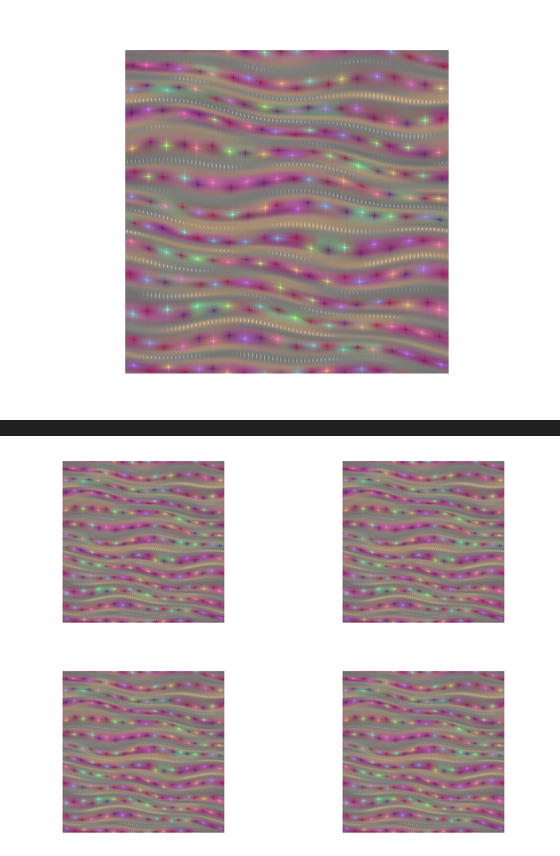
Top: one tile. Bottom: repeated 2 by 2.
Write a WebGL 1 fragment shader that draws this pattern.

```glsl
precision highp float;

uniform vec2 u_resolution;

const float TAU = 6.2831853;
const float PANEL_SIDE = 0.770;                   // in canvas heights
const vec2 PANEL_CENTRE = vec2(0.0165, -0.0043);  // from the canvas centre
const vec2 BEADS = vec2(20.0, 12.0);              // beads along, strands down
const float DROP = 1.0;                           // strands dropped per crossing
const float TICKS = 80.0;
const float STREAKS = 5.0;                        // fine streaks per strand
const vec2 JITTER = vec2(0.40, 0.26);
const vec2 HALO = vec2(0.026, 0.011);
const float STAR_SIZE = 0.0085;
const vec2 TICK_SIZE = vec2(0.0022, 0.0050);

const vec3 PAPER = vec3(1.0);
const vec3 GREY = vec3(0.50, 0.50, 0.49);
const vec3 ROSE = vec3(0.59, 0.42, 0.45);
const vec3 TAN = vec3(0.60, 0.51, 0.40);
const vec3 PLUM = vec3(0.60, 0.31, 0.51);
const vec3 GREEN = vec3(0.48, 0.60, 0.49);
const vec3 CRIMSON = vec3(0.66, 0.04, 0.20);
const vec3 VIOLET = vec3(0.34, 0.06, 0.48);

float hash(vec2 p) {
  return fract(sin(dot(p, vec2(127.1, 311.7))) * 43758.5453);
}

// Wraps a cell of the sloping grid: each crossing moves it by whole rows.
vec2 wrapCell(vec2 cell, vec2 count, float shear) {
  float turn = floor(cell.x / count.x);
  return mod(vec2(cell.x, cell.y - shear * turn), count);
}

float noise(vec2 p, vec2 count, float shear) {
  vec2 i = floor(p);
  vec2 f = smoothstep(0.0, 1.0, p - i);
  float a = hash(wrapCell(i, count, shear));
  float b = hash(wrapCell(i + vec2(1.0, 0.0), count, shear));
  float c = hash(wrapCell(i + vec2(0.0, 1.0), count, shear));
  float d = hash(wrapCell(i + vec2(1.0, 1.0), count, shear));
  return mix(mix(a, b, f.x), mix(c, d, f.x), f.y);
}

// Strand coordinate: whole numbers fall midway between strands.
float strandAt(vec2 p) {
  float wave = 0.22 * sin(TAU * (p.x + 2.0 * p.y))
             + 0.14 * sin(TAU * (2.0 * p.x - p.y) + 1.3);
  return p.y * BEADS.y + p.x * DROP + wave;
}

// Soft streaked bands of colour under the beads.
vec3 background(vec2 p, float v) {
  float across = abs(fract(v) - 0.5);
  float band = 1.0 - smoothstep(0.06, 0.44, across);
  float hue = noise(vec2(p.x * 8.0, floor(v)), vec2(8.0, BEADS.y), DROP);
  vec2 streakCount = vec2(4.0, BEADS.y * STREAKS);
  float streak = noise(vec2(p.x * 4.0, v * STREAKS), streakCount, DROP * STREAKS);

  vec3 strand = mix(PLUM, ROSE, smoothstep(0.20, 0.50, hue));
  strand = mix(strand, GREEN, smoothstep(0.62, 0.85, hue));
  vec3 gap = mix(GREY, TAN, smoothstep(0.45, 0.85, streak));
  float rim = exp(-pow((across - 0.27) / 0.09, 2.0));
  vec3 colour = mix(gap, strand, band);
  colour = mix(colour, TAN, 0.45 * rim * streak);
  return colour + 0.12 * (streak - 0.5);
}

// Faint rows of upright ticks in the gaps.
float ticks(vec2 p, float v) {
  vec2 d = vec2((fract(p.x * TICKS) - 0.5) / TICKS,
                (fract(v + 0.5) - 0.5) / BEADS.y);
  float wear = noise(vec2(p.x * 10.0, v), vec2(10.0, BEADS.y), DROP);
  d /= TICK_SIZE;
  return exp(-dot(d, d)) * smoothstep(0.2, 0.8, wear);
}

// Alternating bright and dark four-pointed beads with wide halos.
vec3 addBeads(vec3 colour, vec2 p, float v) {
  vec2 place = vec2(p.x * BEADS.x, v);
  for (int k = -2; k <= 2; k++) {
    vec2 cell = floor(place) + vec2(float(k), 0.0);
    vec2 id = wrapCell(cell, BEADS, DROP);
    vec2 shift = vec2(hash(id + 3.7), hash(id + 9.2)) - 0.5;
    vec2 d = (place - cell - 0.5 - shift * JITTER) / BEADS;
    float pick = hash(id + 17.4);

    vec3 bright = 0.70 + 0.32 * cos(TAU * (pick + vec3(0.0, 0.33, 0.67)));
    vec3 dark = mix(CRIMSON, VIOLET, pick);
    float isDark = mod(id.x + id.y, 2.0);
    vec3 bead = mix(bright, dark, isDark);

    vec2 h = d / HALO;
    float halo = exp(-dot(h, h));
    vec2 root = sqrt(abs(d));
    float star = exp(-pow(root.x + root.y, 2.0) / STAR_SIZE);
    colour = mix(colour, bead, 0.36 * halo);
    colour = mix(colour, bead + 0.12 * (1.0 - isDark), 0.90 * star);
  }
  return colour;
}

void main() {
  vec2 q = (gl_FragCoord.xy - 0.5 * u_resolution) / u_resolution.y - PANEL_CENTRE;
  vec2 p = q / PANEL_SIDE + 0.5;
  float v = strandAt(p);

  vec3 colour = background(p, v);
  colour += 0.22 * ticks(p, v);
  colour = addBeads(colour, p, v);

  // Square panel on plain paper
  float edge = max(abs(q.x), abs(q.y)) - 0.5 * PANEL_SIDE;
  float inside = clamp(0.5 - edge * u_resolution.y, 0.0, 1.0);
  gl_FragColor = vec4(mix(PAPER, clamp(colour, 0.0, 1.0), inside), 1.0);
}
```
